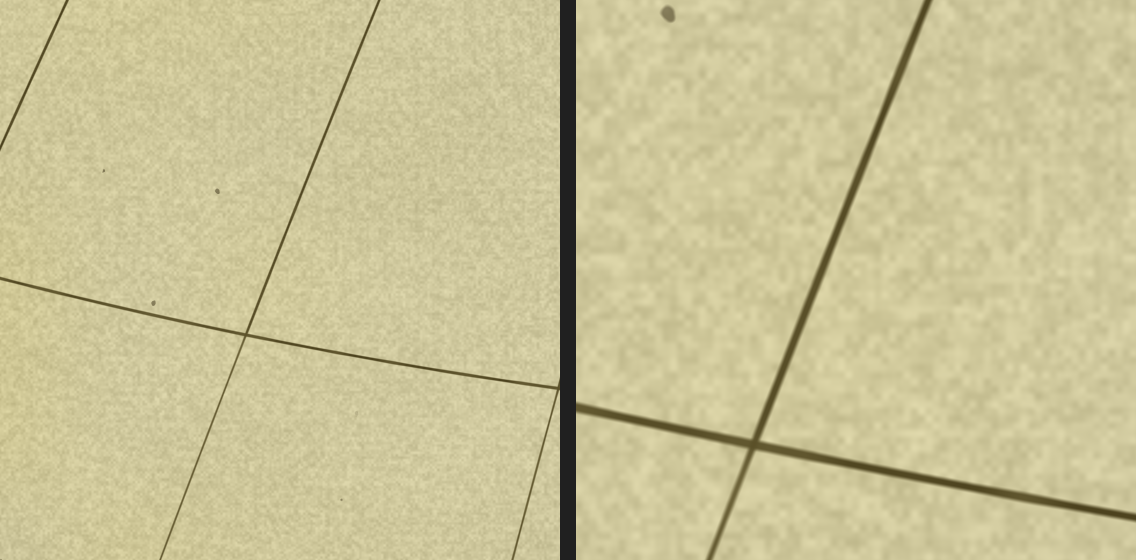
Left: the whole. Right: its middle third, enlarged.
Reproduce this texture procedurally as a WebGL 2 fragment shader.

```glsl
#version 300 es
precision highp float;
// Pale, grainy stone slabs divided by thin dark seams seen at a slant.

uniform vec2 u_resolution;
out vec4 fragColor;

const vec3 STONE = vec3(0.808, 0.782, 0.617);
const vec3 SEAM_DARK = vec3(0.26, 0.22, 0.08);
const vec3 SEAM_WORN = vec3(0.43, 0.39, 0.22);
const vec3 SPECK = vec3(0.30, 0.26, 0.15);

float hash(vec2 p) {
    return fract(sin(dot(p, vec2(127.1, 311.7))) * 43758.5453);
}

float noise(vec2 p) {
    vec2 cell = floor(p);
    vec2 f = fract(p);
    f = f * f * (3.0 - 2.0 * f);
    float low = mix(hash(cell), hash(cell + vec2(1.0, 0.0)), f.x);
    float high = mix(hash(cell + vec2(0.0, 1.0)), hash(cell + 1.0), f.x);
    return mix(low, high, f.y);
}

// Distance to the curve v = c.x + c.y * u + c.z * u * u.
float curveDistance(float u, float v, vec3 c) {
    float slope = c.y + 2.0 * c.z * u;
    return abs(v - c.x - u * (c.y + c.z * u)) / sqrt(1.0 + slope * slope);
}

// Perspective fan of upright seams: k counts the slab columns.
vec3 uprightCurve(float k) {
    float foot = 0.286 + k * (0.618 + 0.011 * k);
    float lean = 0.374 - k * (0.0805 + 0.0305 * k);
    return vec3(foot, lean, 0.0174);
}

float stroke(float dist, float halfWidth, float soft) {
    return 1.0 - smoothstep(halfWidth - soft, halfWidth + soft, dist);
}

vec3 drawSeam(vec3 base, float dist, float halfWidth, float wear, float soft) {
    vec3 ink = mix(SEAM_DARK, SEAM_WORN, wear);
    return mix(base, ink, stroke(dist, halfWidth, soft) * 0.94);
}

// Fine mottling, with broad warm stains fading to the right.
vec3 stoneColor(vec2 p) {
    float grain = (noise(p * 125.0) - 0.5) * 0.065
                + (noise(p.yx * 230.0 + 17.0) - 0.5) * 0.075;
    float broad = (noise(p * 6.0 + 4.0) - 0.5) * 0.018;
    float warmth = (1.0 - p.x) * 0.035 * noise(p * 4.0 + 9.0);
    return STONE + grain + broad + vec3(0.3, 0.1, -1.0) * warmth;
}

// Sparse pits, one possible pit per cell, most of them faint.
float speckMask(vec2 p, float cells, float soft) {
    vec2 home = floor(p * cells);
    float mask = 0.0;
    for (int y = -1; y <= 1; y++) {
        for (int x = -1; x <= 1; x++) {
            vec2 id = home + vec2(x, y);
            vec2 center = (id + vec2(hash(id + 3.1), hash(id + 7.7))) / cells;
            vec2 offset = (p - center) * vec2(1.0 + 0.7 * hash(id + 5.3), 1.0);
            float radius = mix(0.002, 0.005, hash(id + 11.9));
            float strength = pow(hash(id + 23.5), 3.0) * 0.85;
            float present = step(0.5, hash(id + 31.3));
            float edge = length(offset) + (noise(p * 220.0) - 0.5) * 0.003;
            mask = max(mask, stroke(edge, radius, soft) * strength * present);
        }
    }
    return mask;
}

void main() {
    vec2 p = gl_FragCoord.xy / u_resolution;
    float soft = max(0.0016, 0.75 / min(u_resolution.x, u_resolution.y));
    vec3 color = stoneColor(p);
    color = mix(color, SPECK, speckMask(p, 5.0, soft));

    // Upright seams, thinner and paler below the cross seam
    vec3 cross = vec3(0.503, -0.256, 0.059);
    float crossHeight = cross.x + p.x * (cross.y + cross.z * p.x);
    float above = smoothstep(-0.02, 0.02, p.y - crossHeight);
    for (int i = -1; i <= 1; i++) {
        float k = float(i);
        float dist = curveDistance(p.y, p.x, uprightCurve(k));
        float age = noise(vec2(p.y * 32.0, k * 13.0));
        float halfWidth = mix(0.0017, 0.0023, above) + 0.0005 * (age - 0.5);
        float wear = mix(0.55, 0.1, above) + 0.4 * age - 0.15 * abs(k);
        color = drawSeam(color, dist, halfWidth, clamp(wear, 0.0, 1.0), soft);
    }

    // Cross seam, slightly bowed
    float age = noise(vec2(p.x * 30.0, 51.0));
    float crossDist = curveDistance(p.x, p.y, cross);
    color = drawSeam(color, crossDist, 0.0025 + 0.0006 * (age - 0.5), 0.6 * age, soft);

    fragColor = vec4(clamp(color, 0.0, 1.0), 1.0);
}
```
